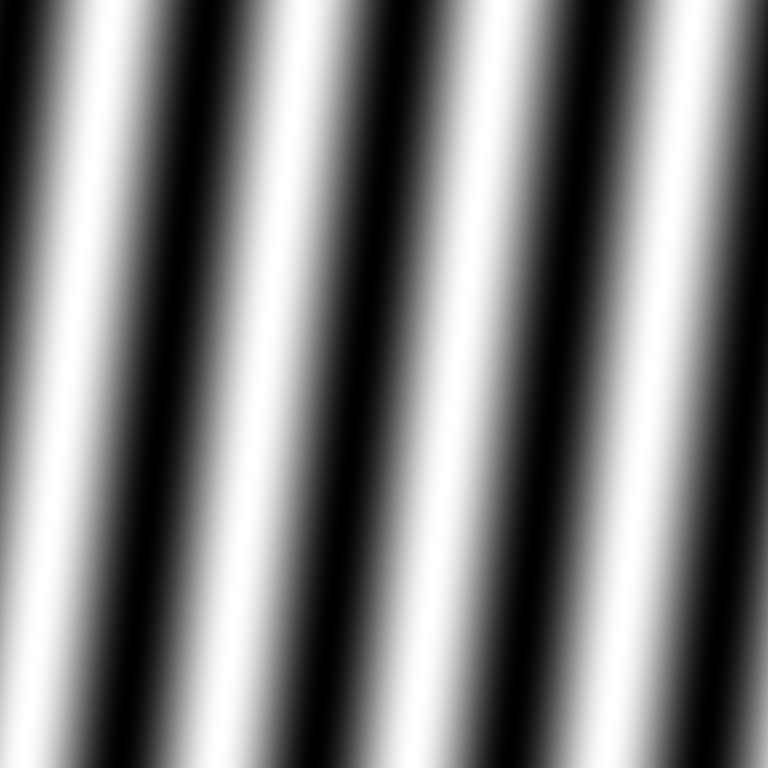
A WebGL 2 fragment shader for this pattern:

```glsl
#version 300 es
precision highp float;

uniform vec2 u_resolution;
out vec4 fragColor;

const float TAU = 6.2831853;

// Sinusoidal grating: brightness 0 to 1 along the wave direction
float grating(vec2 point, vec2 cycles, float phase) {
    return 0.5 + 0.5 * cos(TAU * (dot(point, cycles) - phase));
}

void main() {
    vec2 uv = gl_FragCoord.xy / u_resolution;

    // Almost four cycles across, leaning right toward the top
    float brightness = grating(uv, vec2(3.95, -0.462), 0.113);

    fragColor = vec4(vec3(brightness), 1.0);
}
```
